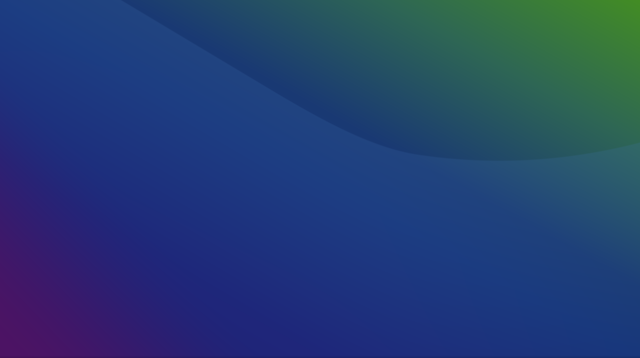
Give the GLSL for this background, as a WebGL 1 fragment shader.

```glsl
precision highp float;
// A diagonal sweep from magenta through blue to green, crossed by a soft wave.
// The wave is a smooth maximum of a falling line and a shallow parabola;
// below it lies a pale blue veil that thins out with depth.

uniform vec2 u_resolution;

const vec3 MAGENTA = vec3(0.30, 0.075, 0.39);
const vec3 INDIGO  = vec3(0.13, 0.11, 0.44);
const vec3 ROYAL   = vec3(0.12, 0.15, 0.48);
const vec3 BLUE    = vec3(0.09, 0.21, 0.48);
const vec3 NAVY    = vec3(0.10, 0.225, 0.45);
const vec3 TEAL    = vec3(0.18, 0.40, 0.33);
const vec3 GREEN   = vec3(0.26, 0.55, 0.14);
const vec3 VEIL    = vec3(0.26, 0.46, 0.72);

float ramp(float start, float end, float t) {
  return clamp((t - start) / (end - start), 0.0, 1.0);
}

float smoothMax(float a, float b, float blend) {
  float h = max(blend - abs(a - b), 0.0);
  return max(a, b) + h * h / (4.0 * blend);
}

// Height of the wave at a horizontal position
float waveHeight(float x) {
  float slope = 1.0 - 1.07 * (x - 0.189);
  float bowl = 0.551 + 1.05 * (x - 0.78) * (x - 0.78);
  return smoothMax(slope, bowl, 0.065);
}

// Colour stops from the lower left corner to the upper right
vec3 diagonalGradient(float t) {
  vec3 color = mix(INDIGO, ROYAL, ramp(0.0, 0.25, t));
  color = mix(color, BLUE, ramp(0.25, 0.5, t));
  color = mix(color, NAVY, ramp(0.5, 0.6, t));
  color = mix(color, TEAL, ramp(0.6, 0.8, t));
  return mix(color, GREEN, ramp(0.8, 1.0, t));
}

// Magenta glow in the lower left corner, taller than it is wide
vec3 addCornerGlow(vec3 color, vec2 uv) {
  float reach = 2.0 * uv.x + uv.y;
  return mix(MAGENTA, color, smoothstep(0.0, 0.85, reach));
}

// Pale veil under the wave, strongest at its edge
vec3 addVeil(vec3 color, vec2 uv, float edgeWidth) {
  float depth = waveHeight(uv.x) - uv.y;
  float inside = smoothstep(-edgeWidth, edgeWidth, depth);
  float strength = 0.18 * (1.0 - ramp(0.0, 0.65, depth));
  return mix(color, VEIL, inside * strength);
}

void main() {
  vec2 uv = gl_FragCoord.xy / u_resolution;
  vec3 color = diagonalGradient(0.5 * (uv.x + uv.y));
  color = addCornerGlow(color, uv);
  color = addVeil(color, uv, 1.0 / u_resolution.y);

  // Faint shadow along the bottom border
  color *= mix(0.88, 1.0, smoothstep(0.0, 0.008, uv.y));
  gl_FragColor = vec4(color, 1.0);
}
```
